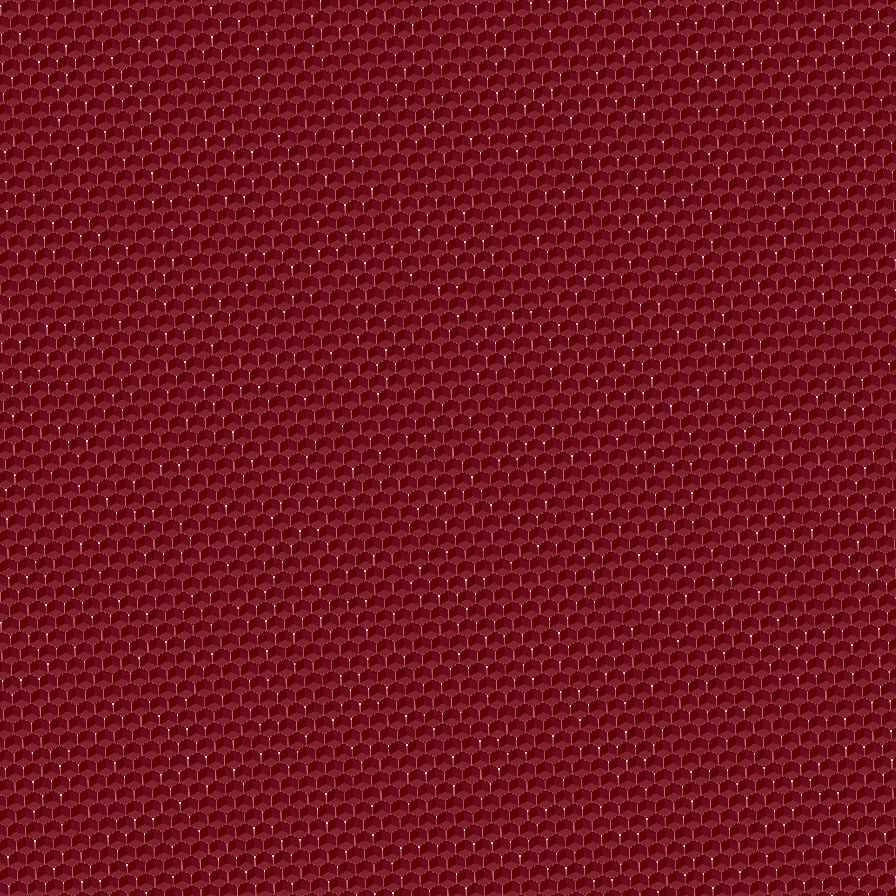
Write a WebGL 2 fragment shader that draws this pattern.

```glsl
#version 300 es
precision highp float;

uniform vec2 u_resolution;
out vec4 fragColor;

const vec2 REPEATS = vec2(49.0, 61.0);
const float ROW_RISE = 0.06;
const float COLUMN_LEAN = 0.03;
const float CAP_SHARE = 0.3;

const vec3 DARK_FACE = vec3(0.37, 0.01, 0.02);
const vec3 MID_FACE = vec3(0.42, 0.04, 0.11);
const vec3 TOP_FACE = vec3(0.51, 0.13, 0.20);
const vec3 ROSE = vec3(0.62, 0.24, 0.31);
const vec3 PALE_ROSE = vec3(0.78, 0.41, 0.46);
const vec3 GLINT = vec3(1.0, 0.92, 0.92);

float hash(vec2 p) {
    return fract(sin(dot(p, vec2(127.1, 311.7))) * 43758.5453);
}

// Coverage of a shape from its signed distance
float cover(float dist, float edge) {
    return 1.0 - smoothstep(-edge, edge, dist);
}

// Horizontal place within a staggered row: offset from the centre, and column
vec2 columnPlace(float x, float row) {
    float shifted = x + 0.5 * mod(row, 2.0);
    return vec2(fract(shifted) - 0.5, floor(shifted));
}

// Cube at a point: offset from its centre in xy, column and row in zw
vec4 cubeCell(vec2 p, float cap) {
    float row = floor(p.y);
    vec2 place = columnPlace(p.x, row);
    if (p.y - row < 2.0 * cap * abs(place.x)) {
        row -= 1.0;
        place = columnPlace(p.x, row);
    }
    return vec4(place.x, p.y - row - (1.0 - cap), place.y, row);
}

// Signed distance to the low edges of the cap, negative inside
float capDistance(vec2 q, float slope) {
    return (slope * abs(q.x) - q.y) / sqrt(1.0 + slope * slope);
}

// Two sides, a shadow below the cap, and the cap itself
vec3 cubeFaces(vec2 q, float capDist, float edge) {
    float dark = max(cover(-q.x, edge), cover(capDist - 0.1, edge));
    vec3 sides = mix(MID_FACE, DARK_FACE, dark);
    return mix(sides, TOP_FACE, cover(capDist, edge));
}

// Dotted stitches along the cap edge
float stitches(float x, float capDist, float edge) {
    float spacing = 0.19;
    float dots = abs(fract(abs(x) / spacing) - 0.5) * spacing - 0.047;
    return cover(max(abs(capDist) - 0.043, dots), edge);
}

float box(vec2 q, vec2 halfSize, float edge) {
    vec2 d = abs(q) - halfSize;
    return cover(max(d.x, d.y), edge);
}

vec3 weave(vec2 p, float aspect, float edge) {
    vec4 cell = cubeCell(p, CAP_SHARE);
    vec2 q = cell.xy * vec2(1.0, aspect);
    float capDist = capDistance(q, 2.0 * CAP_SHARE * aspect);
    float seamLength = (1.0 - CAP_SHARE) * aspect;
    float shine = hash(cell.zw);
    float sparkle = hash(cell.zw + 37.0);

    vec3 color = cubeFaces(q, capDist, edge);
    color = mix(color, ROSE, stitches(q.x, capDist, edge));

    // Thin upright seam below the cap
    vec2 seamSize = vec2(0.034, 0.47 * seamLength);
    float seam = box(q + vec2(0.0, 0.5 * seamLength), seamSize, edge);
    color = mix(color, mix(ROSE, PALE_ROSE, shine), seam);

    // Glint at the head of some seams
    float glint = box(q + vec2(0.0, 0.07), vec2(0.04, 0.05), edge);
    return mix(color, GLINT, glint * step(0.6, sparkle));
}

void main() {
    vec2 uv = gl_FragCoord.xy / u_resolution.y;
    vec2 slanted = uv + vec2(COLUMN_LEAN * uv.y, -ROW_RISE * uv.x);
    float edge = 0.2 * REPEATS.x / u_resolution.y;
    float aspect = REPEATS.x / REPEATS.y;
    fragColor = vec4(weave(slanted * REPEATS, aspect, edge), 1.0);
}
```
